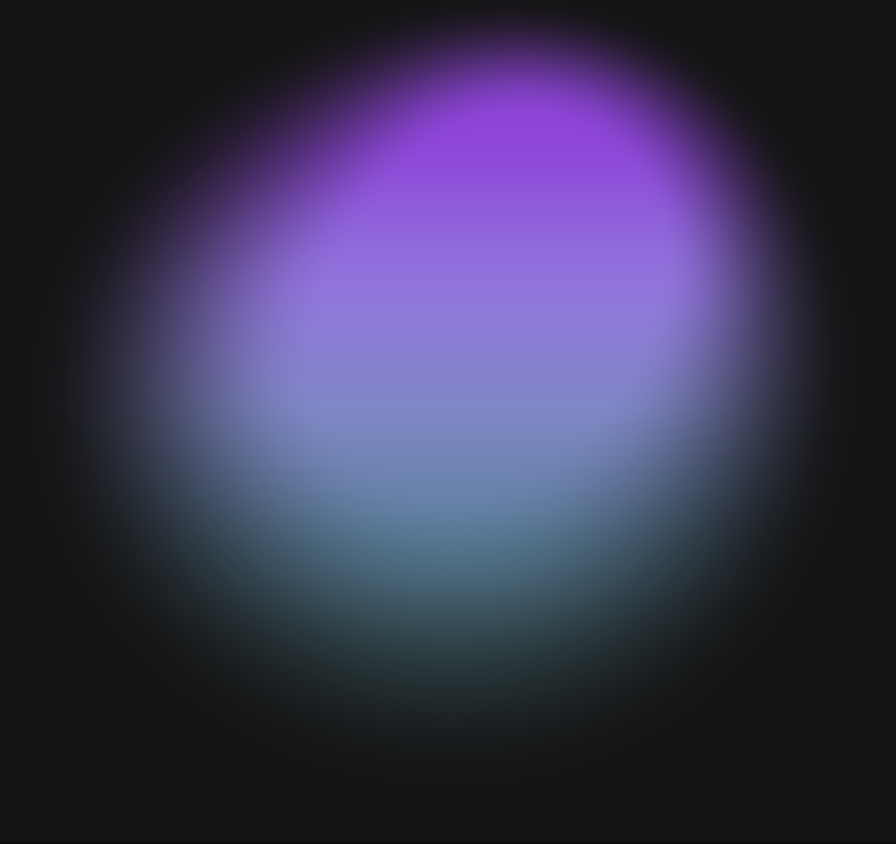
A WebGL 1 fragment shader for this background:

```glsl
precision highp float;

uniform vec2 u_resolution;

#define BACKDROP vec3(0.080, 0.080, 0.082)
#define VIOLET vec3(0.555, 0.270, 0.845)
#define LAVENDER vec3(0.568, 0.460, 0.865)
#define PERIWINKLE vec3(0.500, 0.530, 0.775)
#define STEEL vec3(0.355, 0.500, 0.605)
#define TEAL vec3(0.300, 0.460, 0.500)
#define CENTER vec2(0.015, 0.084)
#define RADIUS 0.339
#define SOFT_WIDE 0.185
#define SOFT_TIGHT 0.075
#define CRISP_DIR vec2(0.342, 0.940)
#define BOTTOM_RIM 0.004

// Vertical colour ramp, h runs from 0 at the bottom to 1 at the top
vec3 glowColor(float h) {
  vec3 color = mix(TEAL, STEEL, smoothstep(0.20, 0.35, h));
  color = mix(color, PERIWINKLE, clamp((h - 0.35) / 0.165, 0.0, 1.0));
  color = mix(color, LAVENDER, clamp((h - 0.515) / 0.145, 0.0, 1.0));
  return mix(color, VIOLET, smoothstep(0.64, 0.86, h));
}

// Soft egg shape: outline and blur both vary with direction
float glowMask(vec2 p) {
  float dist = length(p);
  vec2 dir = p / max(dist, 0.0001);
  float outline = RADIUS + 2.0 * dir.x * dir.y * (0.022 + 0.017 * dir.y);
  float crisp = 0.5 + 0.5 * dot(dir, CRISP_DIR);
  float blur = mix(SOFT_WIDE, SOFT_TIGHT, crisp * crisp);
  return 1.0 - smoothstep(outline - blur, outline + blur, dist);
}

void main() {
  vec2 p = (gl_FragCoord.xy - 0.5 * u_resolution) / u_resolution.y;
  float height = p.y + 0.5;

  vec3 color = mix(BACKDROP, glowColor(height), glowMask(p - CENTER));

  // Thin dark rim along the lower edge
  color *= mix(0.45, 1.0, smoothstep(0.0, BOTTOM_RIM, height));
  gl_FragColor = vec4(color, 1.0);
}
```
